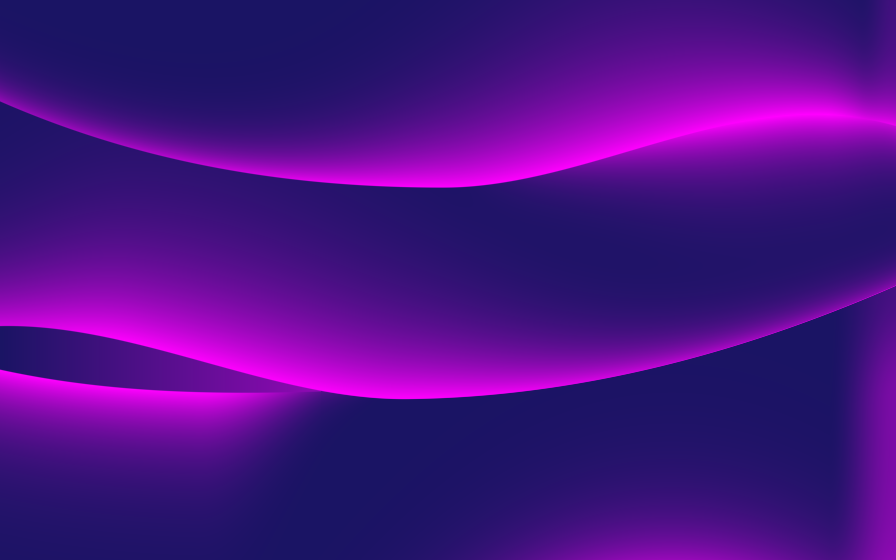
This background is drawn by a Shadertoy shader. Its source:

```glsl
// Neon waves: smooth cubic curves split a dark indigo field into bands,
// and each curve sheds an exponential magenta glow to one or both sides.
// Glow strength and reach vary along x; a single ramp colours the sum.

#define INDIGO vec3(0.10, 0.077, 0.39)
#define MAGENTA vec3(1.0, 0.0, 1.0)
#define UPPER_REACH 0.10
#define MIDDLE_REACH 0.11
#define LOWER_REACH 0.07
#define FLOOR_GLOW 0.55
#define SIDE_GLOW 0.42
#define LENS_GLOW 1.45
#define LENS_TIP 0.358

// Cubic through points a and b, each given as (x, y, slope).
float cubic(float x, vec3 a, vec3 b) {
    float span = b.x - a.x;
    float t = (x - a.x) / span;
    float s = 1.0 - t;
    return mix(a.y, b.y, t * t * (3.0 - 2.0 * t))
         + span * t * s * (a.z * s - b.z * t);
}

float bump(float x, float center, float width) {
    float d = (x - center) / width;
    return exp(-d * d);
}

float glow(float dist, float reach) {
    return exp(-max(dist, 0.0) / reach);
}

// Curve heights, from the top of the canvas down
float upperWave(float x) {
    vec3 valley = vec3(0.495, 0.665, 0.0);
    vec3 crest = vec3(0.911, 0.796, 0.0);
    if (x < valley.x) return cubic(x, vec3(0.0, 0.819, -0.7), valley);
    if (x < crest.x) return cubic(x, valley, crest);
    return cubic(x, crest, vec3(1.0, 0.775, -0.45));
}

float middleWave(float x) {
    vec3 valley = vec3(0.456, 0.2875, 0.02);
    if (x < valley.x) return cubic(x, vec3(0.03, 0.417, -0.08), valley);
    return cubic(x, valley, vec3(1.0, 0.49, 0.7));
}

float lensBottom(float x, float lensTop) {
    if (x > LENS_TIP) return lensTop;
    return min(lensTop, cubic(x, vec3(0.0, 0.34, -0.35), vec3(0.36, 0.301, 0.05)));
}

// Light in each band
float topBand(float x, float above) {
    float strength = mix(0.55, 1.0, smoothstep(0.0, 0.5, x))
                   * mix(1.0, 0.75, smoothstep(0.92, 1.0, x));
    float reach = 0.035 + UPPER_REACH * bump(x, 0.68, 0.25);
    return strength * glow(above, reach) + 0.16 * smoothstep(0.96, 1.0, x);
}

float middleBand(float x, float below, float above) {
    float hanging = smoothstep(0.5, 0.86, x) * mix(1.0, 0.75, smoothstep(0.92, 1.0, x));
    float hangReach = 0.025 + 0.045 * bump(x, 0.86, 0.22);
    float rising = mix(0.8, 1.0, smoothstep(0.0, 0.15, x))
                 * mix(1.0, 0.5, smoothstep(0.45, 1.0, x));
    float riseReach = 0.03 + MIDDLE_REACH * bump(x, 0.25, 0.35);
    return hanging * glow(below, hangReach) + rising * glow(above, riseReach);
}

float bottomBand(float x, float y, float below) {
    float fade = 1.0 - smoothstep(0.22, 0.43, x);
    float hanging = fade * glow(below, 0.01 + LOWER_REACH * fade);
    float ground = FLOOR_GLOW * glow(y, 0.08) * bump(x, 0.75, 0.18);
    float side = SIDE_GLOW * smoothstep(0.925, 1.0, x)
               * mix(0.45, 1.0, smoothstep(0.0, 0.2, below));
    return hanging + ground + side;
}

void mainImage(out vec4 fragColor, in vec2 fragCoord) {
    vec2 uv = fragCoord / iResolution.xy;
    float edge = 0.8 / iResolution.y;

    float upper = uv.y - upperWave(uv.x);
    float lensTop = middleWave(uv.x);
    float middle = uv.y - lensTop;
    float lower = uv.y - lensBottom(uv.x, lensTop);

    // Stack the bands from the bottom upward with soft edges
    float light = bottomBand(uv.x, uv.y, -lower);
    light = mix(light, LENS_GLOW * uv.x, smoothstep(-edge, edge, lower));
    light = mix(light, middleBand(uv.x, -upper, middle), smoothstep(-edge, edge, middle));
    light = mix(light, topBand(uv.x, upper), smoothstep(-edge, edge, upper));

    fragColor = vec4(mix(INDIGO, MAGENTA, clamp(light, 0.0, 1.0)), 1.0);
}
```
